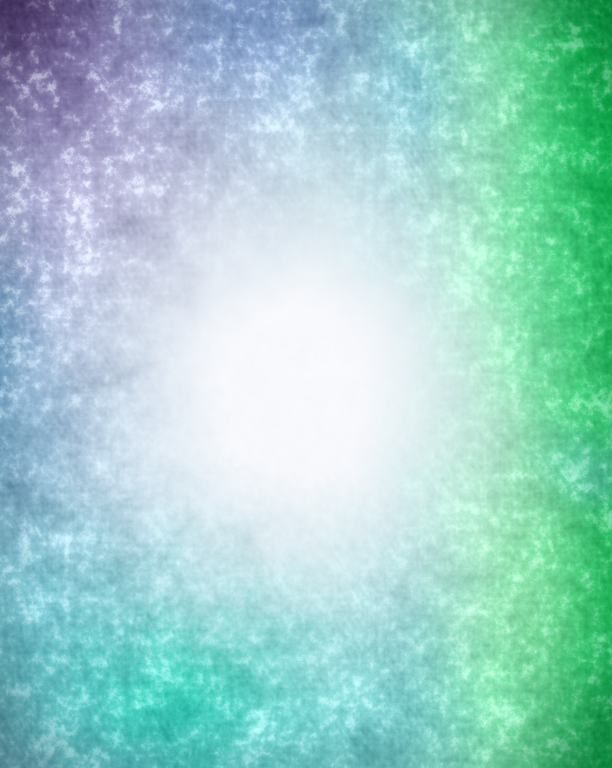
Write a WebGL 2 fragment shader that draws this background.

```glsl
#version 300 es
precision highp float;
// A worn, painted backdrop: violet, blue, teal and green washes around a pale
// central glow. Soft elliptical washes are layered over a horizontal gradient,
// then gradient noise adds mottling, chalky flecks, scratches and weave.

uniform vec2 u_resolution;
out vec4 outColor;

vec2 hashGradient(vec2 cell) {
    vec3 h = fract(cell.xyx * vec3(0.1031, 0.1030, 0.0973));
    h += dot(h, h.yzx + 33.33);
    float angle = 6.2832 * fract((h.x + h.y) * h.z);
    return vec2(cos(angle), sin(angle));
}

float gradientNoise(vec2 p) {
    vec2 i = floor(p), f = fract(p);
    vec2 u = f * f * f * (f * (f * 6.0 - 15.0) + 10.0);
    float a = dot(hashGradient(i), f);
    float b = dot(hashGradient(i + vec2(1, 0)), f - vec2(1, 0));
    float c = dot(hashGradient(i + vec2(0, 1)), f - vec2(0, 1));
    float d = dot(hashGradient(i + 1.0), f - 1.0);
    return 1.4 * mix(mix(a, b, u.x), mix(c, d, u.x), u.y);
}

float fbm(vec2 p) {
    float sum = 0.0, amplitude = 0.5;
    for (int octave = 0; octave < 5; octave++) {
        sum += amplitude * gradientNoise(p);
        p = mat2(1.6, 1.2, -1.2, 1.6) * p + 17.3;
        amplitude *= 0.6;
    }
    return sum;
}

// Soft elliptical falloff, 1 at the centre
float blob(vec2 p, vec2 centre, vec2 radius) {
    vec2 d = (p - centre) / radius;
    return exp(-dot(d, d));
}

vec3 washes(vec2 p) {
    // Horizontal base: blue-grey, pale teal, mint, green
    vec3 c = mix(vec3(0.55, 0.69, 0.82), vec3(0.52, 0.79, 0.81), smoothstep(0.1, 0.65, p.x));
    c = mix(c, vec3(0.48, 0.88, 0.67), smoothstep(0.6, 0.85, p.x));
    c = mix(c, vec3(0.05, 0.75, 0.33), smoothstep(0.79, 0.98, p.x));

    // Upper left: lavender, violet corner and blue patch
    c = mix(c, vec3(0.66, 0.65, 0.82), 0.9 * blob(p, vec2(0.14, 0.78), vec2(0.30, 0.24)));
    c = mix(c, vec3(0.42, 0.32, 0.58), 0.95 * blob(p, vec2(0.0, 1.0), vec2(0.26, 0.19)));
    c = mix(c, vec3(0.42, 0.55, 0.79), 0.8 * blob(p, vec2(0.43, 0.98), vec2(0.15, 0.13)));
    c = mix(c, vec3(0.36, 0.70, 0.80), 0.5 * blob(p, vec2(0.67, 0.88), vec2(0.06, 0.08)));

    // Left edge and lower left: blue, then teal
    c = mix(c, vec3(0.25, 0.53, 0.72), 0.8 * blob(p, vec2(-0.02, 0.51), vec2(0.10, 0.14)));
    c = mix(c, vec3(0.40, 0.75, 0.80), 0.9 * blob(p, vec2(0.06, 0.14), vec2(0.30, 0.22)));
    c = mix(c, vec3(0.27, 0.79, 0.76), 0.75 * blob(p, vec2(0.42, 0.08), vec2(0.34, 0.17)));
    c = mix(c, vec3(0.05, 0.78, 0.67), 0.9 * blob(p, vec2(0.30, 0.10), vec2(0.15, 0.11)));

    // Right side: bright green, teal break and lime patch
    c = mix(c, vec3(0.12, 0.80, 0.40), 0.6 * blob(p, vec2(0.91, 0.63), vec2(0.10, 0.17)));
    c = mix(c, vec3(0.25, 0.73, 0.62), 0.75 * blob(p, vec2(0.97, 0.39), vec2(0.09, 0.06)));
    c = mix(c, vec3(0.46, 0.87, 0.57), 0.6 * blob(p, vec2(0.86, 0.20), vec2(0.11, 0.18)));
    return c;
}

void main() {
    vec2 uv = gl_FragCoord.xy / u_resolution;
    vec2 p = uv * vec2(0.8, 1.0);
    float cloud = fbm(p * 7.0);
    float mottle = fbm(p * 22.0 + 40.0);
    float grain = fbm(p * 75.0 + 90.0);

    // Ragged wash borders
    vec2 warp = 0.045 * vec2(cloud, fbm(p * 8.0 + 60.0)) + 0.02 * vec2(mottle, grain);
    vec3 color = washes(uv + warp);

    // Central glow with a broad, uneven skirt
    float glow = 1.1 * blob(uv + warp * 0.8, vec2(0.48, 0.49), vec2(0.36, 0.34));
    glow = clamp(glow, 0.0, 1.0);
    color = mix(color, vec3(0.97, 0.975, 0.99), glow);
    float wear = 1.0 - 0.93 * smoothstep(0.15, 0.95, glow);

    // Chalky flecks, densest in the upper left
    float chalk = blob(uv, vec2(0.16, 0.77), vec2(0.30, 0.22));
    float flecks = smoothstep(0.02, 0.5, mottle * 0.6 + grain * 0.7 + cloud * 0.25);
    color = mix(color, vec3(0.90, 0.95, 0.97), flecks * wear * (0.28 + 0.3 * chalk));

    // Tonal mottling, crossed scratches and cloth weave
    float scratches = gradientNoise(p * vec2(190.0, 22.0)) + gradientNoise(p.yx * vec2(170.0, 18.0) + 31.0);
    float weave = sin(p.x * 640.0 + p.y * 380.0) * gradientNoise(p * 12.0 + 5.0);
    float tone = 0.12 * cloud + 0.13 * mottle + 0.11 * grain + 0.022 * scratches + 0.02 * weave;
    color += tone * wear;

    // Darkened edges and corners
    vec2 edge = abs(uv * 2.0 - 1.0);
    float corner = smoothstep(0.55, 1.0, edge.x) * smoothstep(0.55, 1.0, edge.y);
    color *= 1.0 - 0.2 * corner - 0.08 * smoothstep(0.85, 1.0, max(edge.x, edge.y));
    outColor = vec4(clamp(color, 0.0, 1.0), 1.0);
}
```
